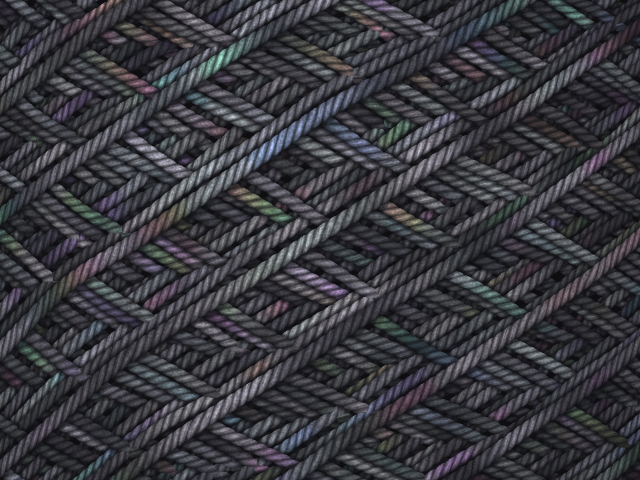
Reproduce this texture procedurally as a Shadertoy shader.

```glsl
// Wound ball of dark hand-dyed plied yarn: crossing strands nested in chevrons.
#define PITCH 0.0285       // spacing of neighbouring strands
#define RISE_COUNT 7.0     // rising strands per winding pass
#define FALL_COUNT 6.0     // falling strands per winding pass
#define RISE_SLOPE 0.61
#define FALL_SLOPE -0.52
#define BALL_RADIUS 0.92
#define PLY_LENGTH 0.025   // distance between plies along a strand
#define PLY_SLANT 1.2
#define BRIGHTNESS 0.30
#define DYE_STRENGTH 0.16
#define GAP_COLOR vec3(0.054, 0.054, 0.068)
#define YARN_COLOR vec3(0.985, 0.995, 1.03)

struct Strand {
    float depth;   // 0 is the outermost layer
    float across;  // -1..1 over the width, positive upward
    float along;
    float ply;     // counts the twisted plies
    float height;
    float id;
};

float hash(vec2 p) {
    vec3 q = fract(p.xyx * 0.1031);
    q += dot(q, q.yzx + 33.33);
    return fract((q.x + q.y) * q.z);
}

float noise(vec2 p) {
    vec2 i = floor(p), f = fract(p);
    f = f * f * (3.0 - 2.0 * f);
    return mix(mix(hash(i), hash(i + vec2(1, 0)), f.x),
               mix(hash(i + vec2(0, 1)), hash(i + vec2(1, 1)), f.x), f.y);
}

float plyRidge(float ply) {
    return abs(sin(3.14159 * ply));
}

// Strand near p in one direction; later windings lie over earlier ones
Strand strandAt(vec2 p, bool rising, float neighbour, float band) {
    vec2 axis = normalize(vec2(1.0, rising ? RISE_SLOPE : FALL_SLOPE));
    float along = dot(p, axis);
    float n = dot(p, vec2(-axis.y, axis.x)) / PITCH;
    float index = floor(n) + neighbour;
    float id = index * 7.0 + (rising ? 300.0 : 1100.0);
    float shift = floor(hash(vec2(band, 41.0)) * FALL_COUNT);
    float order = rising ? mod(index, RISE_COUNT) : mod(shift - index, FALL_COUNT);
    bool outer = rising && order < 0.5;
    float wobble = 0.5 * (hash(vec2(id, 3.0)) - 0.5)
                 + 0.6 * (noise(vec2(along * 6.0, id)) - 0.5);
    float jitter = hash(vec2(id, 17.0)) - 0.5;
    float offset = n - index - 0.5 - wobble * (outer ? 0.4 : 1.0);

    Strand s;
    s.along = along;
    s.id = id;
    s.ply = (along - PLY_SLANT * offset * PITCH) / PLY_LENGTH
          + 0.7 * noise(vec2(along * 18.0, id + 0.5));
    s.across = offset / ((outer ? 0.56 : 0.46) * (0.92 + 0.12 * plyRidge(s.ply)));
    s.depth = outer ? 0.0 : max(0.55, order + (rising ? 0.0 : 0.5) + 1.2 * jitter);
    float profile = 1.0 - s.across * s.across;
    s.height = profile > 0.0 ? 0.5 * sqrt(profile) - s.depth : -99.0;
    return s;
}

// Light returned by the rounded, twisted and fibrous surface
float relief(Strand s) {
    float fibre = 0.55 * noise(vec2(s.ply * 6.0, s.along * 75.0 + s.id))
                + 0.45 * noise(vec2(s.along * 300.0, s.across * 6.0 + s.id));
    float tilt = s.across - 0.2;
    float roundness = 0.15 + 0.9 * sqrt(max(0.0, 1.0 - 0.69 * tilt * tilt));
    float tone = 0.62 + 0.76 * noise(vec2(s.along * 7.0, s.id + 2.0));
    return tone * roundness * (0.52 + 0.6 * plyRidge(s.ply)) * (0.68 + 0.64 * fibre);
}

// Muted patches of dye along the strand
vec3 dyeTint(Strand s) {
    float hue = 1.3 * noise(vec2(s.along * 2.5 + 40.0, s.id + 3.0));
    float dye = smoothstep(0.6, 0.95, noise(vec2(s.along * 8.0 + 80.0, s.id + 4.0)));
    vec3 wheel = cos(6.28318 * (hue + vec3(0.0, 0.36, 0.67)));
    return YARN_COLOR * (1.0 + (0.025 + DYE_STRENGTH * dye) * wheel);
}

vec3 scene(vec2 q) {
    // Wrap around the ball, with a slight looseness in the winding
    vec2 p = vec2(BALL_RADIUS * asin(clamp(q.x / BALL_RADIUS, -1.0, 1.0)), q.y);
    p.y += 0.1 * q.x * q.y + 0.035 * (noise(q * 3.0 + 20.0) - 0.5);
    vec2 axis = normalize(vec2(1.0, RISE_SLOPE));
    float band = floor((dot(p, vec2(-axis.y, axis.x)) / PITCH - 0.5) / RISE_COUNT);

    // Find the uppermost strand
    Strand strands[6];
    Strand top = Strand(9.0, 0.0, 0.0, 0.0, -50.0, 0.0);
    for (int i = 0; i < 6; i++) {
        strands[i] = strandAt(p, i < 3, float(i % 3) - 1.0, band + 50.0);
        if (strands[i].height > top.height) top = strands[i];
    }
    if (top.height < -40.0) return GAP_COLOR;

    // Soft shadows beside the strands lying above it
    float shadow = 1.0;
    for (int i = 0; i < 6; i++) {
        if (strands[i].depth < top.depth - 0.1)
            shadow *= 0.4 + 0.6 * smoothstep(0.9, 1.9, abs(strands[i].across));
    }
    float light = 1.12 - 0.5 * dot(q, q) - 0.12 * (q.x - q.y);
    float shade = light * shadow * exp(-0.05 * top.depth) * relief(top);
    return GAP_COLOR + BRIGHTNESS * pow(max(shade, 0.0), 1.4) * dyeTint(top);
}

void mainImage(out vec4 fragColor, in vec2 fragCoord) {
    // Four samples smooth the strand edges
    vec3 color = vec3(0.0);
    for (int i = 0; i < 4; i++) {
        vec2 offset = vec2(i % 2, i / 2) * 0.5 - 0.25;
        color += scene((fragCoord + offset - 0.5 * iResolution.xy) / iResolution.y);
    }
    fragColor = vec4(color / 4.0, 1.0);
}
```
